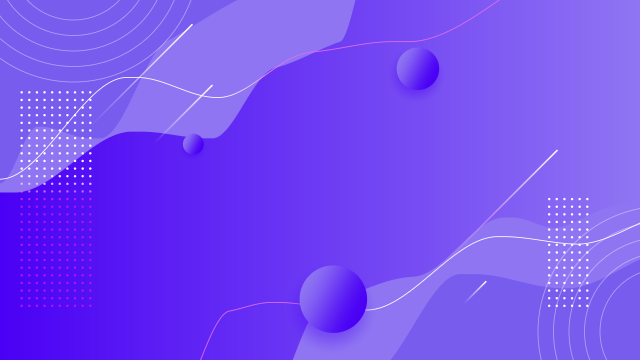
Reproduce this background procedurally as a Shadertoy shader.

```glsl
// Violet abstract backdrop: a horizontal gradient with two wavy ribbons, fine curves,
// ring sets, dot grids, fading streaks and shaded balls. Waves are sums of smooth ramps;
// everything else is a distance function. The canvas is HEIGHT units tall, y upward.

const float HEIGHT = 432.0;
const vec3 DEEP   = vec3(0.29, 0.00, 0.96);
const vec3 PALE   = vec3(0.56, 0.46, 0.95);
const vec3 SLATE  = vec3(0.465, 0.36, 0.935);
const vec3 RIBBON = vec3(0.56, 0.46, 0.95);
const vec3 WHITE  = vec3(1.0);
const vec3 PINK   = vec3(0.88, 0.42, 0.95);
const vec3 MAGENTA = vec3(0.70, 0.08, 0.96);
const float CURVE_HALF_WIDTH = 0.5;
const float STREAK_HALF_WIDTH = 0.9;
const float RING_FIRST = 76.0;
const float RING_STEP = 18.6;
const float RING_COUNT = 5.0;
const float RING_ALPHA = 0.42;
const float DOT_STEP = 9.15;
const float DOT_RADIUS = 1.4;

float pixel; // size of one pixel in canvas units

// Antialiased coverage of a signed distance, and of a band around it
float fill(float d) { return clamp(0.5 - d / pixel, 0.0, 1.0); }
float stroke(float d, float halfWidth) { return fill(d - halfWidth) - fill(d + halfWidth); }

// Turns a height difference into a true distance
float straighten(float d) {
    return d * pixel / max(length(vec2(dFdx(d), dFdy(d))), 1e-4);
}

float ramp(float x, float start, float end, float rise) {
    return rise * smoothstep(start, end, x);
}

// Ribbon edges, upper left
float upperLeftTop(float x) {
    return 212.0 + ramp(x, 0.0, 45.0, 68.0) - ramp(x, 48.0, 108.0, 14.0)
         + ramp(x, 120.0, 200.0, 95.0) + ramp(x, 130.0, 350.0, 90.0);
}
float upperLeftBottom(float x) {
    return 201.0 + ramp(x, 18.0, 158.0, 73.0) - ramp(x, 170.0, 248.0, 8.0)
         + ramp(x, 255.0, 330.0, 82.0) + ramp(x, 310.0, 440.0, 40.0)
         + ramp(x, 408.0, 450.0, 110.0);
}

// Ribbon edges, lower right
float lowerRightTop(float x) {
    return -55.0 + ramp(x, 318.0, 385.0, 110.0) + ramp(x, 340.0, 500.0, 45.0)
         + ramp(x, 495.0, 605.0, 71.0) - ramp(x, 615.0, 668.0, 13.0)
         + ramp(x, 660.0, 750.0, 29.0);
}
float lowerRightBottom(float x) {
    return -20.0 + ramp(x, 440.0, 552.0, 123.0) - ramp(x, 570.0, 675.0, 17.0)
         + ramp(x, 680.0, 810.0, 46.0);
}

// Thin curves
float upperCurve(float x) {
    return 217.0 + ramp(x, 0.0, 152.0, 122.0) - ramp(x, 165.0, 260.0, 24.0)
         + ramp(x, 262.0, 375.0, 54.0) + ramp(x, 360.0, 470.0, 13.0)
         + ramp(x, 490.0, 708.0, 100.0);
}
float lowerCurve(float x) {
    return -58.0 + ramp(x, 206.0, 275.0, 115.0) + ramp(x, 260.0, 325.0, 12.0)
         - ramp(x, 335.0, 420.0, 9.0) + ramp(x, 440.0, 597.0, 88.0)
         - ramp(x, 605.0, 695.0, 9.0) + ramp(x, 692.0, 830.0, 44.0);
}

// Concentric circles: distance to the nearest ring of the set
float rings(vec2 p, vec2 center) {
    float r = length(p - center);
    float index = clamp(round((r - RING_FIRST) / RING_STEP), 0.0, RING_COUNT - 1.0);
    return RING_ALPHA * stroke(r - RING_FIRST - index * RING_STEP, CURVE_HALF_WIDTH);
}

// Grid of dots growing right and up from its first dot
float dots(vec2 p, vec2 first, vec2 count) {
    vec2 cell = clamp(round((p - first) / DOT_STEP), vec2(0.0), count - 1.0);
    return fill(length(p - first - cell * DOT_STEP) - DOT_RADIUS);
}

// Diagonal line, bright at its upper right head and fading to a tinted tail
void streak(inout vec3 color, vec2 p, vec2 head, float reach, vec3 tail) {
    vec2 q = head - p;
    float along = (q.x + q.y) * 0.7071;
    float across = (q.x - q.y) * 0.7071;
    float t = clamp(along / reach, 0.0, 1.0);
    float mask = stroke(across, STREAK_HALF_WIDTH) * fill(-along) * (1.0 - t);
    color = mix(color, mix(WHITE, tail, t), mask);
}

// Shaded disc over a soft shadow
void ball(inout vec3 color, vec2 p, vec2 center, float radius) {
    vec2 q = (p - center) / radius;
    float shadow = 1.0 - smoothstep(0.55, 1.4, length(q + vec2(0.06, 0.3)));
    color = mix(color, DEEP, 0.4 * shadow);
    float shade = smoothstep(-1.1, 0.95, dot(q, vec2(0.89, -0.45)));
    color = mix(color, mix(PALE, DEEP, shade), fill((length(q) - 1.0) * radius));
}

void mainImage(out vec4 fragColor, in vec2 fragCoord) {
    pixel = HEIGHT / iResolution.y;
    vec2 p = fragCoord * pixel;
    vec3 color = mix(DEEP, PALE, fragCoord.x / iResolution.x);

    // Ribbons and the corners behind them
    color = mix(color, RIBBON, fill(straighten(upperLeftBottom(p.x) - p.y)));
    color = mix(color, SLATE, fill(straighten(upperLeftTop(p.x) - p.y)));
    color = mix(color, RIBBON, fill(straighten(p.y - lowerRightTop(p.x))));
    color = mix(color, SLATE, fill(straighten(p.y - lowerRightBottom(p.x))));

    // Rings and dot grids
    color = mix(color, WHITE, rings(p, vec2(88.0, 484.0)));
    color = mix(color, WHITE, rings(p, vec2(796.0, 34.0)));
    vec3 dotColor = mix(MAGENTA, WHITE, smoothstep(188.0, 226.0, p.y));
    color = mix(color, dotColor, dots(p, vec2(26.0, 65.0), vec2(10.0, 29.0)));
    color = mix(color, WHITE, dots(p, vec2(659.0, 65.0), vec2(6.0, 15.0)));

    // Curves and streaks
    float upperLine = stroke(straighten(p.y - upperCurve(p.x)), CURVE_HALF_WIDTH);
    color = mix(color, mix(WHITE, PINK, smoothstep(260.0, 350.0, p.x)), upperLine);
    float lowerLine = stroke(straighten(p.y - lowerCurve(p.x)), CURVE_HALF_WIDTH);
    color = mix(color, mix(PINK, WHITE, smoothstep(340.0, 450.0, p.x)), lowerLine);
    streak(color, p, vec2(231.0, 403.0), 172.0, WHITE);
    streak(color, p, vec2(255.0, 330.0), 100.0, WHITE);
    streak(color, p, vec2(669.0, 252.0), 225.0, PINK);
    streak(color, p, vec2(583.5, 94.5), 38.0, WHITE);

    // Balls
    ball(color, p, vec2(400.0, 73.0), 40.5);
    ball(color, p, vec2(501.5, 349.5), 25.5);
    ball(color, p, vec2(232.0, 259.0), 12.5);

    fragColor = vec4(color, 1.0);
}
```
